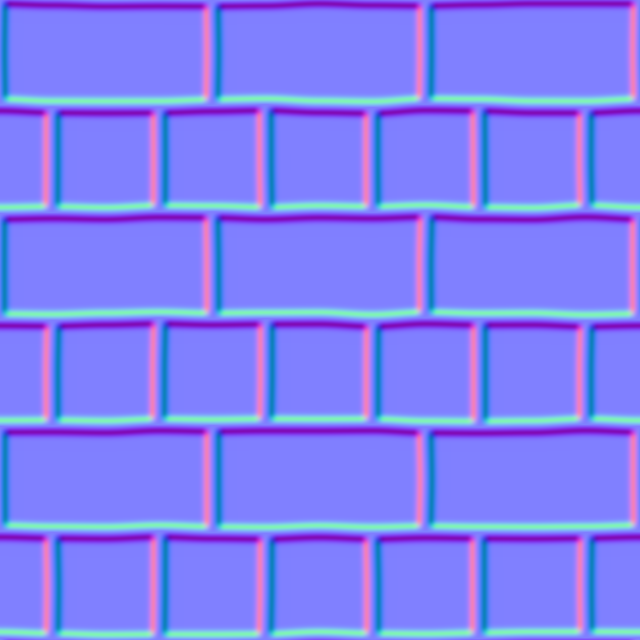
Write a WebGL 1 fragment shader that draws this texture map.

```glsl
precision highp float;
uniform vec2 u_resolution;

float hash(vec2 p) {
  vec3 q = fract(p.xyx * vec3(0.1031, 0.1030, 0.0973));
  q += dot(q, q.yzx + 33.33);
  return fract((q.x + q.y) * q.z);
}

// Value noise from -1 to 1 that wraps after 12 cells
float wrapNoise(vec2 p, float seed) {
  vec2 cell = floor(p);
  vec2 f = p - cell;
  f = f * f * (3.0 - 2.0 * f);
  vec2 a = mod(cell, 12.0) + seed;
  vec2 b = mod(cell + 1.0, 12.0) + seed;
  float low = mix(hash(a), hash(vec2(b.x, a.y)), f.x);
  float high = mix(hash(vec2(a.x, b.y)), hash(b), f.x);
  return 2.0 * mix(low, high, f.y) - 1.0;
}

float softBand(float offset) {
  return exp(-offset * offset / 0.0018);
}

// Bevel across one brick axis: x = height, y = signed slope
vec2 bevel(float pos, float size) {
  float fromJoint = min(pos, size - pos);
  float height = smoothstep(0.0, 0.112, fromJoint);
  // The slope of the neighbouring brick cancels this one at the joint
  float slope = softBand(fromJoint - 0.056) - softBand(fromJoint + 0.056);
  return vec2(height, pos < 0.5 * size ? slope : -slope);
}

void main() {
  // Six courses; one unit is the height of a course
  vec2 p = gl_FragCoord.xy / u_resolution * 6.0 + vec2(0.009, -0.007);

  // Slightly uneven edges
  vec2 wobble = vec2(wrapNoise(p * 2.0, 3.0), wrapNoise(p * 2.0, 41.0));
  p += wobble * vec2(0.006, 0.016);

  // Short bricks alternate with bricks of double length
  float longCourse = mod(floor(p.y), 2.0);
  float brickLength = 1.0 + longCourse;
  float along = mod(p.x + 0.5 * (1.0 - longCourse), brickLength);

  vec2 across = bevel(along, brickLength);
  vec2 up = bevel(fract(p.y), 1.0);

  // Left edges lean left, right edges right; lower edges are green, upper purple
  vec2 tilt = 0.89 * vec2(-across.y * up.x, up.y * across.x);
  tilt.y *= 1.02;
  vec3 normal = vec3(tilt, sqrt(max(1.0 - dot(tilt, tilt), 0.0)));
  gl_FragColor = vec4(normal * 0.5 + 0.5, 1.0);
}
```
